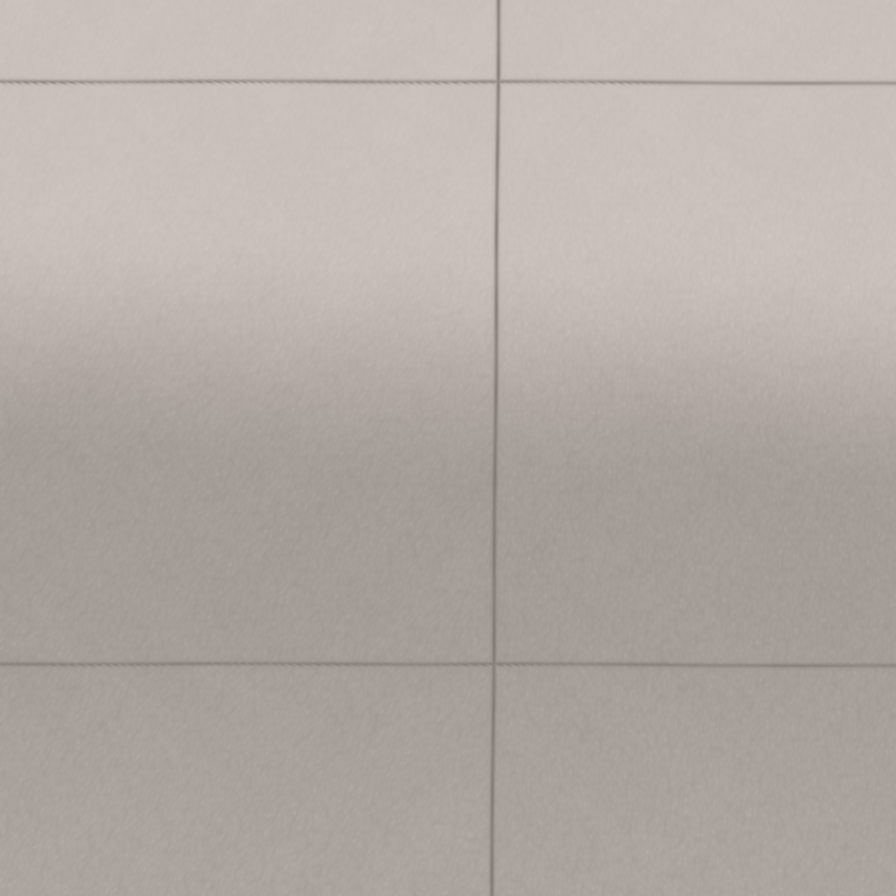
Give the GLSL for this texture, as a WebGL 1 fragment shader.

```glsl
precision highp float;
uniform vec2 u_resolution;

const vec3 LIGHT_STONE = vec3(0.793, 0.753, 0.733);
const vec3 DARK_STONE = vec3(0.640, 0.610, 0.590);
const vec3 LOW_STONE = vec3(0.668, 0.638, 0.618);
const vec3 JOINT_COLOR = vec3(0.480, 0.453, 0.433);
const vec2 TILE_SIZE = vec2(0.65, 0.65);
const vec2 JOINT_ORIGIN = vec2(0.549, 0.259);
const float JOINT_LEAN = 0.0075;
const float JOINT_WIDTH = 0.0024;
const float UPRIGHT_STRENGTH = 0.72;
const float LEVEL_STRENGTH = 0.52;
const float SHADE_TOP = 0.745;
const float SHADE_BOTTOM = 0.455;
const float SHADE_SLANT = 0.045;
const float TWIST_COUNT = 105.0;
const float FINE_GRAIN = 0.026;
const float COARSE_GRAIN = 0.014;
const float FLECK = 0.014;
const float MOTTLE = 0.005;

vec2 hash2(vec2 p) {
  p = mod(p, 289.0);
  return fract(sin(vec2(dot(p, vec2(127.1, 311.7)),
                        dot(p, vec2(269.5, 183.3)))) * 4375.85);
}

// Distance to the nearest scattered point
float cellular(vec2 p) {
  vec2 cell = floor(p);
  vec2 local = fract(p);
  float nearest = 2.0;
  for (int y = -1; y <= 1; y++) {
    for (int x = -1; x <= 1; x++) {
      vec2 neighbor = vec2(float(x), float(y));
      vec2 gap = neighbor + hash2(cell + neighbor) - local;
      nearest = min(nearest, dot(gap, gap));
    }
  }
  return sqrt(nearest);
}

// Broad uneven tone from warped sines
float mottle(vec2 p) {
  float sum = 0.0;
  float weight = 0.5;
  for (int i = 0; i < 4; i++) {
    p += 0.6 * sin(p.yx * 1.7 + float(i) * 2.1);
    sum += weight * sin(p.x) * sin(p.y);
    p = mat2(1.6, 1.2, -1.2, 1.6) * p;
    weight *= 0.6;
  }
  return sum;
}

// Signed distance to the closest line of a repeating set
float repeatLine(float coord, float spacing) {
  return mod(coord + 0.5 * spacing, spacing) - 0.5 * spacing;
}

float softLine(float d, float width) {
  return exp(-d * d / (width * width));
}

void main() {
  vec2 uv = gl_FragCoord.xy / u_resolution;
  vec2 grid = uv - JOINT_ORIGIN;
  grid.x -= JOINT_LEAN * uv.y;
  vec2 tile = floor(grid / TILE_SIZE);
  float rightSide = step(0.0, grid.x);

  // Light falling off across the surface
  float bend = uv.y + SHADE_SLANT * (uv.x - 0.5) + 0.006 * mottle(uv * 9.0);
  vec3 lower = mix(LOW_STONE, DARK_STONE, smoothstep(0.0, 0.36, uv.y));
  vec3 color = mix(lower, LIGHT_STONE, smoothstep(SHADE_BOTTOM, SHADE_TOP, bend));

  // Short grain, with its own slant and offset per tile
  float slant = mix(0.38, 0.10, rightSide);
  vec2 brushed = vec2(uv.x - slant * uv.y, uv.y) + hash2(tile + 7.0);
  float fine = cellular(brushed * vec2(215.0, 125.0)) - 0.48;
  float coarse = cellular(brushed * vec2(88.0, 66.0) + 31.0) - 0.48;
  float fleck = 1.0 - smoothstep(0.03, 0.20, cellular(brushed * vec2(75.0, 50.0) + 90.0));
  float contrast = mix(1.0, 0.55, smoothstep(0.5, 0.9, uv.y));
  float wear = MOTTLE * (mottle(uv * 14.0 + tile * 3.0) + mottle(uv * 45.0));
  color += wear - contrast * (FINE_GRAIN * fine + COARSE_GRAIN * coarse - FLECK * fleck);

  // Joints: plain upright lines and unevenly twisted level lines
  float upright = repeatLine(grid.x + 0.0004 * sin(uv.y * 19.0), TILE_SIZE.x);
  float wander = 0.0004 * sin(uv.x * 17.0) + 0.005 * max(grid.x, 0.0);
  float level = repeatLine(grid.y + wander, TILE_SIZE.y);
  float phase = 6.2832 * TWIST_COUNT * (uv.x + 1.3 * level) + 2.0 * sin(uv.x * 43.0);
  float patches = 0.6 + 0.4 * sin(uv.x * 29.0 + tile.y * 2.0);
  float twist = sin(phase) * patches * (1.0 - smoothstep(0.08, 0.25, grid.x));
  float levelJoint = softLine(level + 0.0005 * twist, JOINT_WIDTH)
                   * LEVEL_STRENGTH * (1.0 + 0.22 * twist + 0.10 * sin(uv.x * 37.0));
  float uprightJoint = softLine(upright, JOINT_WIDTH)
                     * UPRIGHT_STRENGTH * (1.0 + 0.08 * sin(uv.y * 70.0));
  color = mix(color, JOINT_COLOR, max(levelJoint, uprightJoint));

  // Faint shade beside the joints
  float edge = max(softLine(upright, 0.006), softLine(level, 0.006));
  color *= 1.0 - 0.015 * edge;

  gl_FragColor = vec4(color, 1.0);
}
```
